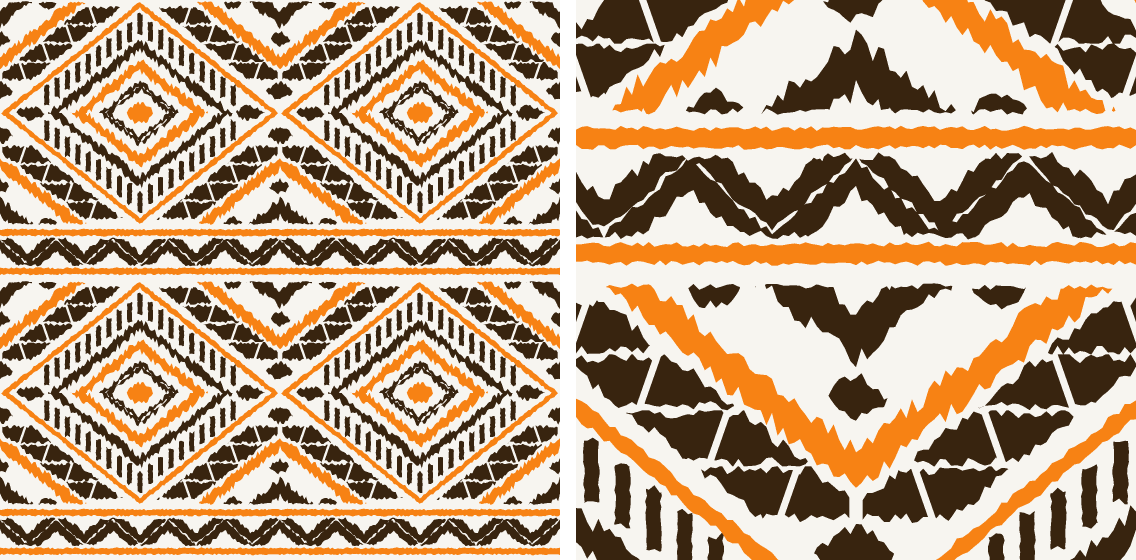
Left: the whole. Right: its middle third, enlarged.
This pattern is drawn by a three.js fragment shader. Its source:

```glsl
varying vec2 vUv;

#define REPEATS 2.0
#define THREADS 384.0   // length units per repeat
#define TEETH 150.0     // frayed teeth per repeat
#define SLOPE 0.8
#define FIELD 152.0     // half height of the diamond field
#define ZIGZAGS 5.0
#define SAMPLES 3
#define CREAM vec3(0.97, 0.96, 0.94)
#define BROWN vec3(0.22, 0.14, 0.06)
#define ORANGE vec3(0.97, 0.51, 0.08)

float hash(vec2 p) {
  vec3 q = fract(p.xyx * 0.1031);
  q += dot(q, q.yzx + 33.33);
  return fract((q.x + q.y) * q.z);
}

// Wrapping one-dimensional noise, -0.5 to 0.5
float fray(float x, float seed) {
  float t = x / THREADS * TEETH;
  float i = floor(t);
  float a = hash(vec2(mod(i, TEETH), seed));
  float b = hash(vec2(mod(i + 1.0, TEETH), seed));
  return mix(a, b, fract(t)) - 0.5;
}

// Band around y = 0 with both edges frayed independently
float streak(float x, float y, float halfWidth, float rough, float seed) {
  return step(y, halfWidth + rough * fray(x, seed))
       * step(-y, halfWidth + rough * fray(x, seed + 7.0));
}

// Lens-shaped spot; d is the offset from its centre
float spot(float x, vec2 d, vec2 size, float seed) {
  float profile = size.y * (1.0 - d.x * d.x / (size.x * size.x));
  return streak(x, d.y, profile, 6.0, seed);
}

// Vertical dashes following the diamond
float dashes(float x, vec2 a, float side) {
  float k = min(floor(a.x / 14.2 + 0.5), 9.0);
  float column = step(abs(a.x - k * 14.2 + fray(a.y, k + side)), 3.4);
  return column * streak(x, a.y - 122.0 + 0.766 * k * 14.2, 13.5, 4.0, 61.0 + side);
}

// Stepped rows of split patches beside the diamond
float patches(float x, vec2 e, float side) {
  float k = clamp(floor((e.y - 57.0) / 25.6 + 0.5), 0.0, 3.0);
  float v = e.y - 57.0 - 25.6 * k;
  float row = streak(x, v, 11.0, 5.0, 80.0 + k + side);
  float band = streak(x, e.y - SLOPE * e.x - 32.0, 20.5, 6.0, 95.0 + side);
  float split = step(1.7, abs(e.x - 31.0 - 32.0 * k + 0.35 * v));
  return row * band * split * step(3.0, e.x);
}

vec3 weave(vec2 uv) {
  vec2 p = fract(uv * REPEATS) * THREADS;
  float x = p.x;
  vec2 c = p - vec2(0.5 * THREADS, 229.0);
  vec2 a = abs(c);
  vec2 e = vec2(0.5 * THREADS - a.x, a.y);
  float side = c.y < 0.0 ? 200.0 : 0.0;
  float ring = a.y + SLOPE * a.x;
  float chevron = e.y - SLOPE * e.x;

  // Nested diamonds
  float orange = streak(x, ring - 148.0, 4.3, 3.0, 1.0 + side);
  orange = max(orange, streak(x, ring - 66.0, 7.5, 9.0, 2.0 + side));
  orange = max(orange, spot(x, c, vec2(19.0, 14.0), 3.0));
  float brown = streak(x, ring - 94.0, 6.5, 10.0, 4.0 + side);
  float inner = streak(x, ring - 38.0, 6.0, 8.0, 5.0 + side);
  inner *= 1.0 - streak(x, ring - 38.0, 0.4, 5.0, 6.0 + side);
  brown = max(brown, max(inner, dashes(x, a, side)));
  brown = max(brown, spot(x, vec2(a.x - 150.0, c.y), vec2(20.0, 9.0), 20.0));

  // Chevrons, patches and spots in the corners
  orange = max(orange, streak(x, chevron - 68.0, 8.5, 9.0, 21.0 + side));
  brown = max(brown, streak(x, chevron - 130.0, 12.0, 10.0, 22.0 + side));
  brown = max(brown, patches(x, e, side));
  brown = max(brown, spot(x, e - vec2(0.0, 30.0), vec2(18.0, 11.0), 23.0 + side));
  brown = max(brown, spot(x, e - vec2(0.0, 101.0), vec2(14.0, 9.0), 24.0 + side));
  brown = max(brown, spot(x, e - vec2(65.0, FIELD), vec2(13.0, 9.0), 25.0 + side));
  float field = streak(x, c.y, FIELD, 3.0, 26.0);
  orange *= field;
  brown *= field;

  // Border: two stripes around a split zigzag
  orange = max(orange, streak(x, p.y - 12.0, 4.3, 2.5, 40.0));
  orange = max(orange, streak(x, p.y - 65.0, 4.3, 2.5, 41.0));
  float wave = abs(fract(x / THREADS * ZIGZAGS) - 0.5) * 2.0;
  float v = p.y - 38.5 - 34.0 * (wave - 0.5);
  float zigzag = streak(x, v, 15.0, 6.0, 42.0) * streak(x, p.y - 38.5, 18.0, 4.0, 43.0);
  zigzag *= 1.0 - streak(x, v, 1.0, 4.0, 44.0);
  brown = max(brown, zigzag);

  return mix(mix(CREAM, BROWN, brown), ORANGE, orange);
}

void main() {
  // Average a grid of samples over each pixel for smooth edges
  vec2 pixel = fwidth(vUv);
  vec3 sum = vec3(0.0);
  for (int j = 0; j < SAMPLES; j++) {
    for (int i = 0; i < SAMPLES; i++) {
      vec2 offset = (vec2(float(i), float(j)) + 0.5) / float(SAMPLES) - 0.5;
      sum += weave(vUv + offset * pixel);
    }
  }
  gl_FragColor = vec4(sum / float(SAMPLES * SAMPLES), 1.0);
}
```
